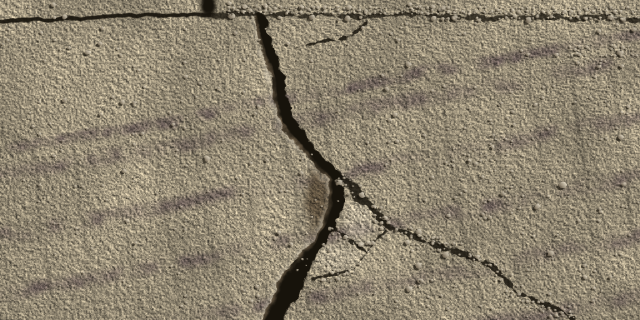
Reproduce this texture procedurally as a WebGL 2 fragment shader.

```glsl
#version 300 es
precision highp float;
// Weathered sandy concrete, split by a deep crack, with a joint, ripple bands and loose pebbles.
uniform vec2 u_resolution;
out vec4 outColor;
#define GRAIN_FREQ 160.0
#define GRAIN_CONTRAST 0.54
#define GRIT 0.32
#define BAND_SLOPE 0.185
#define BAND_PERIOD 0.186
#define BAND_OFFSET 0.076
#define CRACK_WOBBLE 0.024
#define RAGGED 0.022
#define PEBBLE_CHANCE 0.035
#define LIGHT_DIR vec2(0.75, 0.66)

const vec3 SAND = vec3(0.59, 0.55, 0.464), PALE = vec3(0.82, 0.78, 0.70);
const vec3 MAUVE = vec3(0.39, 0.34, 0.325), EARTH = vec3(0.34, 0.29, 0.22);
const vec3 SHADOW = vec3(0.09, 0.075, 0.045);
// Polylines as x, y, half width; a negative width starts a new line.
const vec3 MAIN[10] = vec3[10](
  vec3(0.812, 0.95, 0.014), vec3(0.838, 0.844, 0.019), vec3(0.872, 0.753, 0.02),
  vec3(0.89, 0.622, 0.02), vec3(0.977, 0.518, 0.018), vec3(1.055, 0.44, 0.02),
  vec3(1.052, 0.362, 0.025), vec3(1.0, 0.245, 0.014), vec3(0.917, 0.12, 0.034),
  vec3(0.838, -0.02, 0.032));
const vec3 FINE[15] = vec3[15](
  vec3(1.062, 0.448, -0.012), vec3(1.219, 0.292, 0.009), vec3(1.354, 0.237, 0.007),
  vec3(1.536, 0.167, 0.007), vec3(1.62, 0.083, 0.008), vec3(1.797, 0.01, 0.005),
  vec3(1.203, 0.284, -0.003), vec3(1.138, 0.214, 0.003), vec3(1.107, 0.161, 0.002),
  vec3(0.977, 0.128, 0.007), vec3(1.042, 0.284, -0.002), vec3(1.138, 0.214, 0.005),
  vec3(0.885, 0.839, -0.001), vec3(1.1, 0.89, 0.003), vec3(1.146, 0.938, 0.003));

float hash(vec2 p) { return fract(sin(dot(p, vec2(127.1, 311.7))) * 43758.5); }
float noise(vec2 p) {
  vec2 i = floor(p), f = fract(p);
  f = f * f * (3.0 - 2.0 * f);
  return mix(mix(hash(i), hash(i + vec2(1, 0)), f.x),
             mix(hash(i + vec2(0, 1)), hash(i + vec2(1, 1)), f.x), f.y);
}
float fbm(vec2 p) {
  float sum = 0.0, amp = 0.5;
  for (int i = 0; i < 4; i++) { sum += amp * noise(p); p = p * 2.03 + 17.3; amp *= 0.5; }
  return sum;
}
float segment(vec2 p, vec3 a, vec3 b) {
  vec2 ab = b.xy - a.xy;
  float t = clamp(dot(p - a.xy, ab) / dot(ab, ab), 0.0, 1.0);
  return length(p - a.xy - t * ab) - mix(abs(a.z), abs(b.z), t);
}
float mainCrack(vec2 p) {
  float d = 9.0;
  for (int i = 1; i < 10; i++) d = min(d, segment(p, MAIN[i - 1], MAIN[i]));
  return d;
}
float fineCracks(vec2 p) {
  float d = 9.0;
  for (int i = 1; i < 15; i++)
    if (FINE[i].z > 0.0) d = min(d, segment(p, FINE[i - 1], FINE[i]));
  return d;
}
float blob(vec2 p, vec2 centre, vec2 radius) {
  return 1.0 - smoothstep(0.4, 1.2, length((p - centre) / radius));
}
float jointHeight(float x) { return x < 0.66 ? 0.935 + 0.034 * x : 0.976 - 0.010 * x; }
float density(vec2 p) {
  float ledge = (1.0 - smoothstep(0.008, 0.026, abs(p.y - jointHeight(p.x)))) * step(0.7, p.x);
  float rubble = (1.0 - smoothstep(0.0, 0.03, fineCracks(p))) * step(1.0, p.x) * step(p.y, 0.46);
  return PEBBLE_CHANCE + 0.85 * ledge + 0.45 * rubble
    + 0.45 * blob(p, vec2(1.88, 0.83), vec2(0.15, 0.035))
    + 0.2 * blob(p, vec2(1.53, 0.5), vec2(0.14, 0.2));
}
// Coverage and lit amount of one pebble per grid cell.
vec2 pebbles(vec2 p, float cells) {
  vec2 id = floor(p * cells);
  float exists = step(hash(id + 3.7), density((id + 0.5) / cells));
  vec2 f = fract(p * cells) - 0.5 - 0.36 * (vec2(hash(id + 9.1), hash(id + 21.4)) - 0.5);
  float r = mix(0.12, 0.3, pow(hash(id + 5.2), 1.5)), edge = cells / u_resolution.y;
  float d = length(f * vec2(1.0, 1.2)) - r * (0.65 + 0.7 * noise(p * cells * 5.0));
  return vec2(exists * (1.0 - smoothstep(-edge, edge, d)), 0.5 + 0.5 * dot(f, LIGHT_DIR) / r);
}
float relief(vec2 p) { return noise(p * GRAIN_FREQ) + 0.6 * noise(p * GRAIN_FREQ * 0.47 + 8.0); }

void main() {
  vec2 p = gl_FragCoord.xy / u_resolution.y;
  float px = 1.0 / u_resolution.y, rough = RAGGED * (fbm(p * 42.0) - 0.47);
  vec2 q = p + CRACK_WOBBLE * (vec2(fbm(p * 19.0), fbm(p * 19.0 + 40.0)) - 0.47);
  // Sand with broad stains, ripple bands and faint upright grooves
  vec3 col = SAND * (0.84 + 0.35 * fbm(p * 5.0));
  float slant = p.y - BAND_SLOPE * p.x + 0.026 * (fbm(p * 4.0) - 0.47);
  float ripple = abs(fract((slant - BAND_OFFSET) / BAND_PERIOD + 0.5) - 0.5) * BAND_PERIOD;
  float band = (1.0 - smoothstep(0.0, 0.04, ripple)) * step(slant, 0.5);
  band = max(band, 1.15 - 1.15 * smoothstep(0.004, 0.03, abs(slant - 0.525)));
  col = mix(col, MAUVE, 0.95 * band * smoothstep(0.2, 0.85, fbm(p * 17.0)));
  float groove = abs(fract(p.x * 7.5 + p.y * 1.1 + 0.5 * fbm(p * 3.0)) - 0.5);
  col *= 1.0 - 0.2 * (1.0 - smoothstep(0.0, 0.1, groove)) * fbm(p * 9.0) * step(slant, 0.52);
  // Broken shelf and pale fragments beside the crack
  col = mix(col, EARTH, 0.9 * blob(q, vec2(1.0, 0.375), vec2(0.055, 0.13)));
  col = mix(col, PALE, 0.35 * blob(q, vec2(1.12, 0.31), vec2(0.06, 0.08)));
  col = mix(col, PALE, 0.28 * blob(q, vec2(1.05, 0.2), vec2(0.09, 0.06)));
  // Grain lit from the upper right
  float slope = relief(p) - relief(p + LIGHT_DIR * 0.0045);
  col *= 1.0 + GRAIN_CONTRAST * slope + GRIT * (hash(floor(p * 256.0)) - 0.5);
  // Cracks: lit left lip, broken brown left wall, deep shade
  float deep = mainCrack(q), chips = noise(p * 48.0);
  float leftSide = smoothstep(-0.002, 0.010, deep - mainCrack(q + vec2(0.014, 0.0)));
  deep += rough;
  col = mix(col, PALE, 0.6 * chips * leftSide * (1.0 - smoothstep(0.003, 0.022, deep)));
  vec3 wall = mix(SHADOW, EARTH, 1.3 * chips * leftSide * smoothstep(-0.018, -0.002, deep));
  col = mix(wall, col, smoothstep(-px, px, deep));
  float fine = fineCracks(q) + 1.1 * rough + 0.006 * (chips - 0.4);
  col = mix(col, SHADOW, 0.85 - 0.85 * smoothstep(-px, px, fine));
  // Joint: clean dark slit at left, gritty shaded ledge at right
  float ledge = step(0.66, p.x);
  float slit = abs(q.y - jointHeight(p.x) + 0.014 * ledge) - 0.0065 + rough * ledge;
  col = mix(col, SHADOW, (0.92 - 0.17 * ledge) * (1.0 - smoothstep(-px, px, slit)));
  col = mix(col, SHADOW, blob(q, vec2(0.65, 0.985), vec2(0.028, 0.042)));
  // Pebbles in three sizes, each with a thrown shadow
  for (int i = 0; i < 3; i++) {
    float cells = 27.0 + 17.0 * float(i);
    vec2 stone = pebbles(p, cells);
    float shade = pebbles(p + LIGHT_DIR * 0.25 / cells, cells).x;
    col = mix(col, SHADOW, 0.7 * shade * (1.0 - stone.x));
    col = mix(col, mix(EARTH, PALE, stone.y + 0.2), 0.9 * stone.x);
  }
  outColor = vec4(col, 1.0);
}
```
